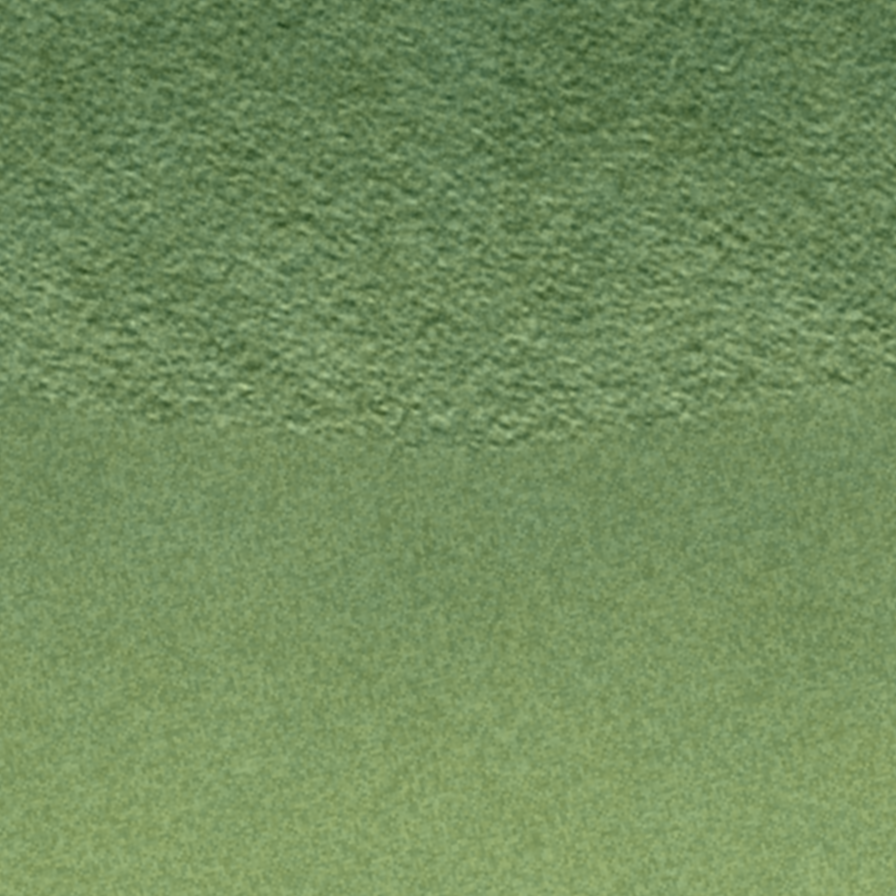
Give the GLSL for this texture, as a WebGL 1 fragment shader.

```glsl
precision highp float;
// Felt-like green surface: a rough, darker nap above a shallow curved edge
// and a smooth, paler field below. Both are layers of rotated value noise,
// with an offset difference of noise giving the nap its side-lit relief.

uniform vec2 u_resolution;

float hash(vec2 p) {
  vec3 q = fract(p.xyx * vec3(0.1031, 0.1030, 0.0973));
  q += dot(q, q.yzx + 33.33);
  return fract((q.x + q.y) * q.z);
}

// Value noise in the range -1 to 1
float noise(vec2 p) {
  vec2 cell = floor(p), f = fract(p);
  f = f * f * (3.0 - 2.0 * f);
  float low = mix(hash(cell), hash(cell + vec2(1.0, 0.0)), f.x);
  float high = mix(hash(cell + vec2(0.0, 1.0)), hash(cell + 1.0), f.x);
  return mix(low, high, f.y) * 2.0 - 1.0;
}

vec2 rotate(vec2 p, float angle) {
  float c = cos(angle), s = sin(angle);
  return vec2(c * p.x - s * p.y, s * p.x + c * p.y);
}

// Sum of octaves, each turned to hide the noise grid
float fbm(vec2 p) {
  float sum = 0.0, weight = 0.55;
  for (int i = 0; i < 4; i++) {
    sum += weight * noise(p);
    p = rotate(p, 0.9) * 1.9 + 17.3;
    weight *= 0.55;
  }
  return sum;
}

// Short tufts leaning down to the right, lit from the upper left
float napRelief(vec2 uv) {
  vec2 p = rotate(uv, 0.5) * vec2(95.0, 150.0) + 40.0;
  vec2 q = rotate(uv, 0.15) * vec2(135.0, 190.0) + 95.0;
  vec2 light = vec2(-0.2, 0.5);
  float tufts = noise(p + light) - noise(p - light);
  float fibres = noise(q + light) - noise(q - light);
  return 0.6 * tufts + 0.6 * fibres + 0.3 * noise(p * 0.6 + 70.0);
}

// Fine, nearly directionless grain
float fineGrain(vec2 uv) {
  return 0.55 * noise(rotate(uv, 0.6) * 180.0 + 11.0)
       + 0.75 * noise(rotate(uv, 1.3) * 255.0 + 73.0);
}

void main() {
  vec2 uv = gl_FragCoord.xy / u_resolution;

  // Ragged, sagging edge between the smooth field and the nap
  float edge = 0.495 + 0.28 * (uv.x - 0.45) * (uv.x - 0.45);
  edge += 0.012 * fbm(uv * vec2(9.0, 14.0) + 3.0) + 0.009 * noise(uv * 55.0);
  float rough = smoothstep(-0.015, 0.025, uv.y - edge);

  // Broad light falling off toward the top
  vec3 smoothGreen = mix(vec3(0.53, 0.63, 0.405), vec3(0.455, 0.56, 0.375),
                         smoothstep(0.0, 0.52, uv.y));
  vec3 napGreen = mix(vec3(0.45, 0.555, 0.375), vec3(0.37, 0.485, 0.32),
                      smoothstep(0.5, 1.0, uv.y));
  vec3 color = mix(smoothGreen, napGreen, rough);

  // Soft patches and slanting brushed bands
  float patches = fbm(uv * 4.5 + 21.0);
  float bands = fbm(rotate(uv, 0.5) * vec2(9.0, 30.0) + 8.0);
  color += 0.02 * patches + mix(0.008, 0.034, rough) * bands;

  // Surface texture, strongest near the lower part of the nap
  float napStrength = mix(0.112, 0.085, smoothstep(0.55, 1.0, uv.y));
  color += vec3(1.0, 0.98, 0.88) * (napStrength * napRelief(uv) * rough
                                    + mix(0.068, 0.062, rough) * fineGrain(uv));

  // Faint drift between olive and cool green
  float hue = 0.7 * noise(uv * 150.0 + 31.0) + 0.6 * fbm(uv * 12.0 + 50.0);
  color += vec3(0.013, 0.0, -0.021) * hue;

  gl_FragColor = vec4(clamp(color, 0.0, 1.0), 1.0);
}
```
